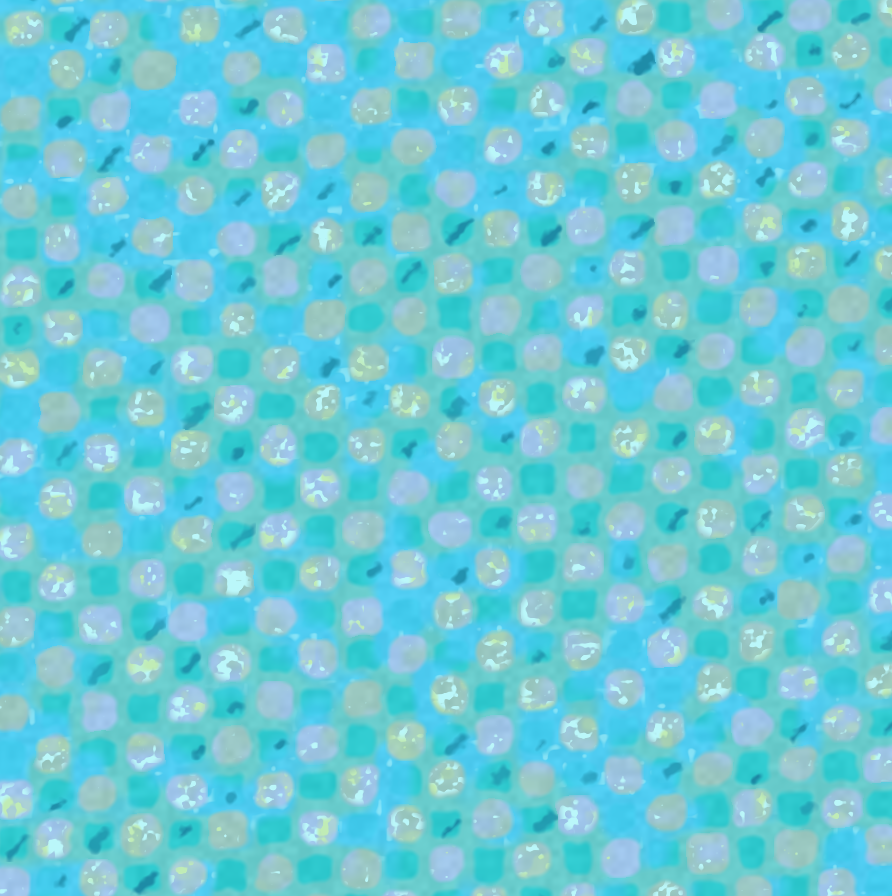
Write a WebGL 2 fragment shader that draws this pattern.

```glsl
#version 300 es
precision highp float;
uniform vec2 u_resolution;
out vec4 outColor;

const vec3 WEAVE = vec3(0.41, 0.80, 0.80);
const vec3 TEAL = vec3(0.17, 0.79, 0.81);
const vec3 SKY = vec3(0.29, 0.80, 0.97);
const vec3 INK = vec3(0.11, 0.53, 0.64);
const vec3 SAGE = vec3(0.60, 0.78, 0.75);
const vec3 LILAC = vec3(0.62, 0.77, 0.92);
const vec3 ICE = vec3(0.73, 0.97, 0.98);
const vec3 LEMON = vec3(0.76, 0.91, 0.62);

float hash(vec2 p, float seed) {
  vec3 q = fract(vec3(p.xyx) * 0.1031 + seed * 0.137);
  q += dot(q, q.yzx + 33.33);
  return fract((q.x + q.y) * q.z);
}

vec2 hash2(vec2 p, float seed) {
  return vec2(hash(p, seed), hash(p, seed + 5.3));
}

float noise(vec2 p, float seed) {
  vec2 i = floor(p);
  vec2 f = fract(p);
  f = f * f * (3.0 - 2.0 * f);
  float low = mix(hash(i, seed), hash(i + vec2(1, 0), seed), f.x);
  float high = mix(hash(i + vec2(0, 1), seed), hash(i + vec2(1, 1), seed), f.x);
  return mix(low, high, f.y);
}

float roundBox(vec2 p, vec2 halfSize, float radius) {
  vec2 d = abs(p) - halfSize + radius;
  return length(max(d, 0.0)) + min(max(d.x, d.y), 0.0) - radius;
}

float segment(vec2 p, vec2 halfSpan) {
  float t = clamp(dot(p, halfSpan) / dot(halfSpan, halfSpan), -1.0, 1.0);
  return length(p - halfSpan * t);
}

float fill(float d, float softness) {
  return 1.0 - smoothstep(-softness, softness, d);
}

// Slightly sheared lattice, two cells per repeat
vec2 lattice(vec2 p) {
  float across = (p.x - 0.026 + 0.015 * p.y) / 0.0979;
  float down = (p.y - 0.0326 + 0.00217 * across) / (0.0954 - 0.00021 * across);
  return 2.0 * vec2(across, down);
}

// Glossy beads with glints that differ in number and hue
vec3 bead(vec3 base, vec2 local, vec2 cell, vec2 grid, float soft) {
  vec2 center = (hash2(cell, 1.0) - 0.5) * 0.10;
  vec2 size = 0.44 + (hash2(cell, 2.0) - 0.5) * 0.07;
  float mask = fill(roundBox(local - center, size, 0.34), soft);
  float tint = 0.65 * hash(cell, 3.0) + 0.7 * noise(grid * 2.2, 4.0) - 0.2;
  vec3 body = mix(SAGE, LILAC, smoothstep(0.15, 0.85, tint));
  body += 0.05 * (noise(grid * 6.0, 5.0) - 0.5);

  float sparkle = smoothstep(0.08, 0.75, hash(cell, 6.0));
  float field = 0.65 * noise(grid * 6.5, 7.0) + 0.35 * noise(grid * 11.0, 8.0);
  float lean = dot(local - center, vec2(-0.10, 0.12));
  float level = mix(0.82, 0.54, sparkle);
  float glint = smoothstep(level, level + 0.13, field + lean);
  glint *= fill(length(local - center) - 0.38, 0.12);
  float warm = smoothstep(0.55, 0.8, noise(grid * 2.8, 9.0));
  body = mix(body, LEMON, 0.3 * warm * sparkle);
  body = mix(body, mix(ICE, LEMON, warm * 0.75), glint);
  return mix(base, body, mask);
}

// Teal openings, some holding a dark diagonal fleck
vec3 opening(vec3 base, vec2 local, vec2 cell, vec2 grid, float blue, float soft) {
  vec2 center = (hash2(cell, 11.0) - 0.5) * 0.12;
  vec2 size = 0.35 + (hash2(cell, 12.0) - 0.5) * 0.09;
  float mask = fill(roundBox(local - center, size, 0.17), soft);
  vec3 color = mix(TEAL, SKY, blue * 0.75);
  color += 0.05 * (noise(grid * 5.0, 13.0) - 0.5);
  vec3 result = mix(base, color, mask * 0.94);

  float present = step(0.60, hash(cell, 14.0));
  float reach = mix(0.03, 0.22, pow(hash(cell, 15.0), 2.0));
  vec2 place = vec2(0.12, 0.08) + (hash2(cell, 16.0) - 0.5) * 0.30;
  float thickness = mix(0.06, 0.13, hash(cell, 17.0));
  float fleck = segment(local - place, vec2(reach, -reach)) - thickness;
  fleck += 0.12 * (noise(grid * 8.0, 18.0) - 0.5);
  float strength = mix(0.55, 1.0, hash(cell, 19.0));
  return mix(result, INK, present * strength * fill(fleck, 0.07));
}

void main() {
  vec2 p = gl_FragCoord.xy / u_resolution;
  p.y = 1.0 - p.y;
  vec2 grid = lattice(p);
  float soft = max(0.08, 20.0 / min(u_resolution.x, u_resolution.y));

  // Wavering outlines
  vec2 waver = vec2(noise(grid * 3.0, 21.0), noise(grid * 3.0, 22.0)) - 0.5;
  vec2 bent = grid + 0.12 * waver;
  vec2 cell = floor(bent + 0.5);
  vec2 local = bent - cell;

  // Blue sheen drifting over the weave
  float sheen = 0.72 * noise(grid * 1.15, 23.0) + 0.28 * noise(grid * 0.3, 24.0);
  sheen += 0.05 * (p.x - p.y);
  float blue = smoothstep(0.46, 0.70, sheen);
  vec3 color = mix(WEAVE, SKY, blue * 0.85);
  color += 0.05 * (noise(grid * 6.0, 25.0) - 0.5);

  // Stray pale glints between beads
  float stray = smoothstep(0.78, 0.95, noise(grid * 4.5, 26.0));
  color = mix(color, ICE, stray * blue * 0.5);

  bool isBead = mod(cell.x + cell.y, 2.0) < 0.5;
  color = isBead ? bead(color, local, cell, grid, soft)
                 : opening(color, local, cell, grid, blue, soft);
  outColor = vec4(clamp(color, 0.0, 1.0), 1.0);
}
```
